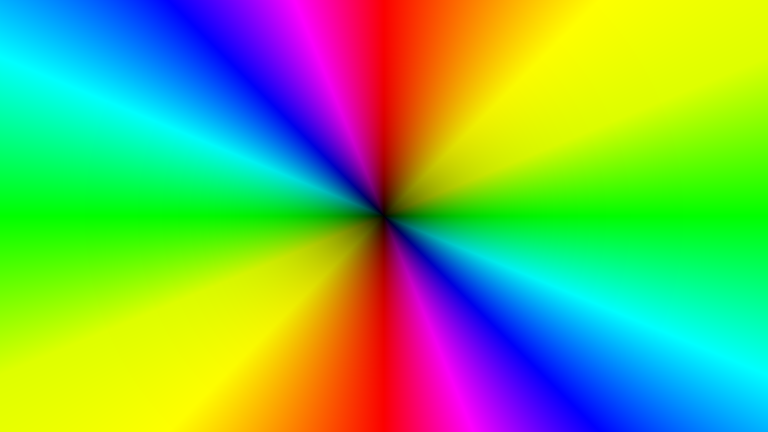
Give the GLSL for this background, as a WebGL 2 fragment shader.

```glsl
#version 300 es
precision highp float;
// A mirrored rainbow fan of coloured rays that fades to black at its centre.

#define CENTRE vec2(0.5, 0.5)
#define STOPS 8
#define GLOW_RATE 9.0
#define LIME_RED 0.87

uniform vec2 u_resolution;
out vec4 fragColor;

const float PI = 3.14159;

// Colour stops spread evenly over half a turn, counter-clockwise from the right.
const vec3 FAN[STOPS] = vec3[STOPS](
    vec3(0.0, 1.0, 0.0),       // green
    vec3(LIME_RED, 1.0, 0.0),  // lime yellow
    vec3(1.0, 1.0, 0.0),       // yellow
    vec3(1.0, 0.5, 0.0),       // orange
    vec3(1.0, 0.0, 0.0),       // red
    vec3(1.0, 0.0, 1.0),       // magenta
    vec3(0.0, 0.0, 1.0),       // blue
    vec3(0.0, 1.0, 1.0)        // cyan
);

// Blends linearly between neighbouring stops; turn wraps at 1.
vec3 fanColour(float turn) {
    float position = fract(turn) * float(STOPS);
    int stop = int(position) % STOPS;
    return mix(FAN[stop], FAN[(stop + 1) % STOPS], fract(position));
}

void main() {
    // Canvas heights measured from the centre.
    vec2 p = (gl_FragCoord.xy - CENTRE * u_resolution) / u_resolution.y;

    // The fan repeats every half turn, so opposite rays share a colour.
    vec3 colour = fanColour(atan(p.y, p.x) / PI);

    // Brightness rises quickly from the dark centre.
    float brightness = 1.0 - exp(-GLOW_RATE * length(p));

    fragColor = vec4(colour * brightness, 1.0);
}
```
